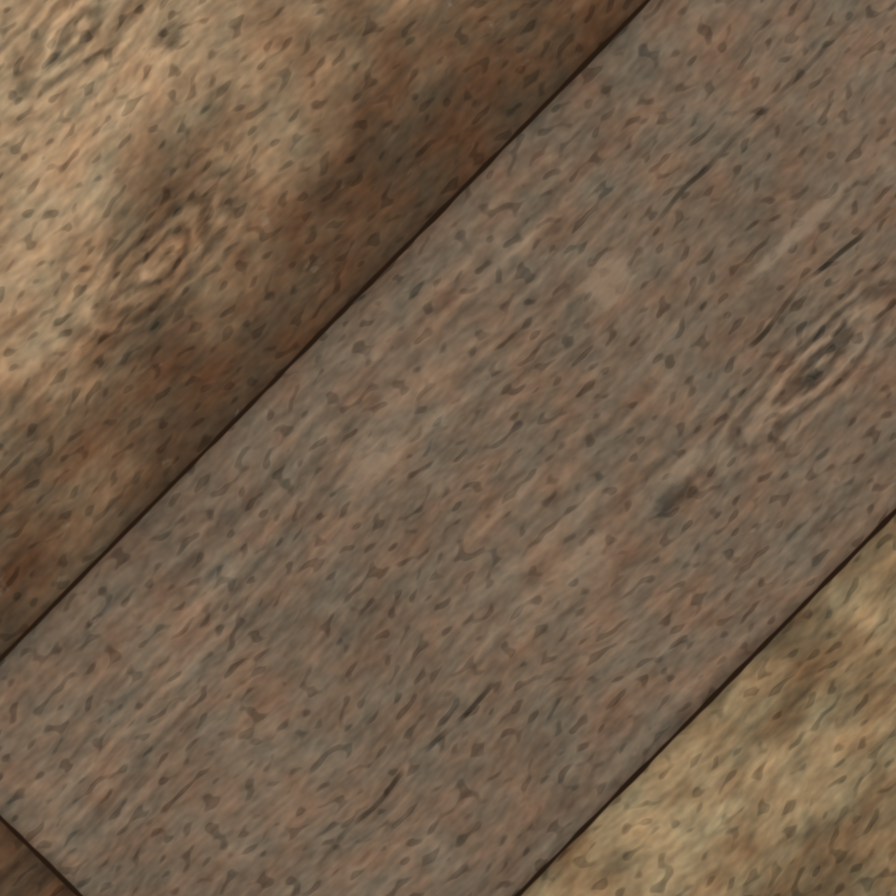
A Shadertoy shader for this texture:

```glsl
// Worn wooden floor: wide diagonal planks with staggered end joints.
// Plank coordinates run along and across the boards; stretched gradient noise
// gives grain, specks and blotches, and soft ellipses place knots and scuffs.

vec2 hashGradient(vec2 cell) {
    float h = fract(sin(dot(cell, vec2(127.1, 311.7))) * 43758.55);
    return vec2(cos(6.2832 * h), sin(6.2832 * h));
}

float gradientNoise(vec2 p) {
    vec2 i = floor(p), f = p - i;
    vec2 w = f * f * f * (f * (f * 6.0 - 15.0) + 10.0);
    float a = dot(hashGradient(i), f);
    float b = dot(hashGradient(i + vec2(1, 0)), f - vec2(1, 0));
    float c = dot(hashGradient(i + vec2(0, 1)), f - vec2(0, 1));
    float d = dot(hashGradient(i + vec2(1, 1)), f - vec2(1, 1));
    return 1.4 * mix(mix(a, b, w.x), mix(c, d, w.x), w.y);
}

float fbm(vec2 p) {
    float sum = 0.0, amp = 0.6;
    for (int k = 0; k < 4; k++) {
        sum += amp * gradientNoise(p);
        p = p * 2.03 + 7.3;
        amp *= 0.6;
    }
    return sum;
}

// Canvas position to (along, across) the boards
vec2 toPlank(vec2 p) {
    return vec2(dot(p, vec2(0.701, 0.713)), dot(p, vec2(-0.713, 0.701)));
}

// Ragged soft ellipse, centred at a canvas position
float smudge(vec2 q, vec2 centre, vec2 size) {
    vec2 d = (q - toPlank(centre)) / size;
    return smoothstep(0.15, 0.8, exp(-dot(d, d)) + 0.45 * fbm(q * vec2(22, 40)));
}

// Signed nested grain rings fading outwards
float knot(vec2 q, vec2 centre, vec2 size, float rings) {
    vec2 d = (q - toPlank(centre)) / size;
    float r = length(d) + 0.3 * fbm(q * vec2(9, 22));
    return sin(rings * r) * exp(-dot(d, d));
}

// Thin broken split running along the grain
float crack(vec2 q, vec2 centre, float halfLength) {
    vec2 d = q - toPlank(centre);
    d.y += 0.008 * gradientNoise(q * vec2(13, 4));
    float gaps = smoothstep(-0.4, 0.3, gradientNoise(q * vec2(22, 9)));
    return gaps * smoothstep(halfLength, 0.5 * halfLength, abs(d.x))
         * smoothstep(0.0045, 0.001, abs(d.y));
}

void mainImage(out vec4 fragColor, in vec2 fragCoord) {
    vec2 p = fragCoord / iResolution.y;
    float px = 1.0 / iResolution.y;
    vec2 q = toPlank(p);

    // Plank layout
    float across = (q.y + 0.4116) / 0.5966;
    float row = floor(across);
    float along = (q.x - 0.0625 - 1.3 * row) / 2.4;
    float board = floor(along);
    float sideGap = abs(across - round(across)) * 0.5966;
    float endGap = abs(along - round(along)) * 2.4;

    // Each board samples its own stretch of wood
    vec2 g = q + vec2(3.7 * row + 1.9 * board, 2.3 * row + 5.1 * board);
    g.y += 0.012 * gradientNoise(g * vec2(4, 6));
    float blotch = fbm(g * vec2(5, 8));
    float mottle = fbm(g * vec2(20, 32));

    // Board colours
    vec3 umber = vec3(0.34, 0.255, 0.185);
    vec3 tan1 = vec3(0.63, 0.525, 0.405);
    vec3 wood = vec3(0.455, 0.382, 0.312);
    if (row > 0.5) {
        float fade = q.y + 0.16 * blotch - 0.09 * (q.x - 0.6);
        wood = mix(umber, tan1, smoothstep(0.19, 0.56, fade));
    } else if (row < -0.5) {
        wood = mix(vec3(0.45, 0.365, 0.265), vec3(0.6, 0.51, 0.38), smoothstep(-0.5, 0.3, blotch));
    } else if (board < -0.5) {
        wood = umber;
    }

    // Fine grain, long streaks and dark pores
    float fine = gradientNoise(g * vec2(38, 125)) + 0.6 * gradientNoise(g * vec2(85, 190));
    float streak = gradientNoise(g * vec2(3.5, 75)) * smoothstep(-0.2, 0.5, gradientNoise(g * vec2(2, 6)));
    float pores = smoothstep(0.22, 0.6, gradientNoise(g * vec2(48, 95) + 3.0) + 0.3 * mottle);
    float tone = 1.0 + 0.12 * blotch + 0.13 * mottle + 0.11 * fine + 0.16 * streak - 0.2 * pores;

    // Knots with arched grain
    tone += 0.3 * knot(q, vec2(0.91, 0.59), vec2(0.15, 0.04), 15.0);
    tone += 0.2 * knot(q, vec2(0.18, 0.71), vec2(0.14, 0.055), 19.0);
    tone += 0.2 * knot(q, vec2(0.09, 0.97), vec2(0.13, 0.05), 16.0);
    tone -= 0.3 * smudge(q, vec2(0.19, 0.96), vec2(0.02, 0.012));
    tone -= 0.25 * smudge(q, vec2(0.755, 0.45), vec2(0.035, 0.014));
    wood *= tone;

    // Faint rusty and olive tints
    float tint = gradientNoise(g * vec2(15, 24) + 11.0) + 0.5 * gradientNoise(g * vec2(42, 60));
    wood += tint * vec3(0.025, -0.006, -0.015);

    // Pale scuffs and splits
    float scuff = smudge(q, vec2(0.68, 0.685), vec2(0.035, 0.025))
                + smudge(q, vec2(0.42, 0.485), vec2(0.04, 0.018))
                + smudge(q, vec2(0.765, 0.48), vec2(0.04, 0.012))
                + smudge(q, vec2(0.885, 0.735), vec2(0.1, 0.009));
    wood = mix(wood, vec3(0.62, 0.54, 0.45), 0.5 * min(scuff, 1.0));
    float splits = crack(q, vec2(0.47, 0.155), 0.17) + crack(q, vec2(0.84, 0.865), 0.19)
                 + crack(q, vec2(0.9, 0.68), 0.15);
    wood *= 1.0 - 0.42 * min(splits, 1.0);

    // Seams with a soft shaded bevel
    float gap = min(sideGap, endGap) + 0.0012 * gradientNoise(q * 35.0);
    wood *= 1.0 - 0.28 * exp(-max(gap, 0.0) / 0.011);
    wood = mix(vec3(0.15, 0.1, 0.065), wood, smoothstep(0.0018 - px, 0.0028 + px, gap));

    fragColor = vec4(clamp(wood, 0.0, 1.0), 1.0);
}
```
